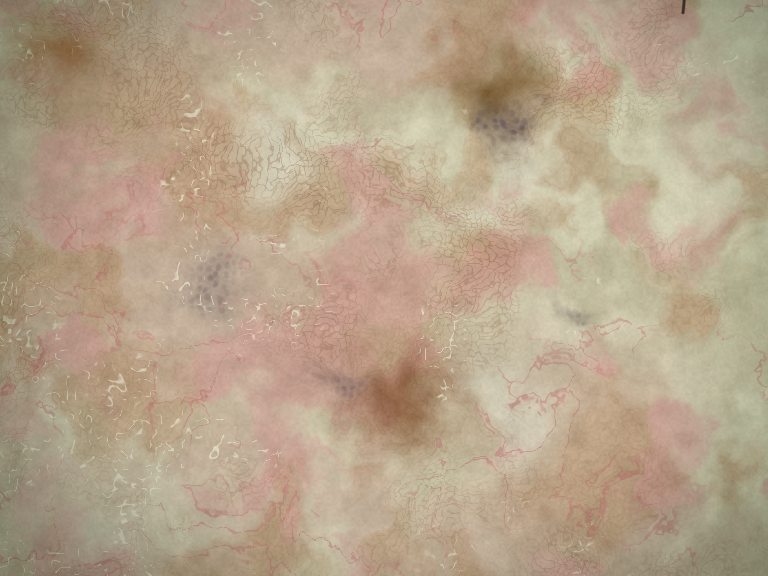
Write a Shadertoy shader that draws this texture.

```glsl
// Mottled pale skin with brown blotches, a fine pigment net, pink flushes and wet glints.

vec2 hash2(vec2 p) {
    vec3 q = fract(p.xyx * vec3(0.1031, 0.1030, 0.0973));
    q += dot(q, q.yzx + 33.33);
    return fract((q.xx + q.yz) * q.zy);
}

float noise(vec2 p) {
    vec2 i = floor(p), f = fract(p);
    f = f * f * (3.0 - 2.0 * f);
    return mix(mix(hash2(i).x, hash2(i + vec2(1, 0)).x, f.x),
               mix(hash2(i + vec2(0, 1)).x, hash2(i + vec2(1, 1)).x, f.x), f.y);
}

float fbm(vec2 p) {
    float sum = 0.0, amp = 0.5;
    for (int i = 0; i < 5; i++) {
        sum += amp * noise(p);
        p = mat2(1.6, 1.2, -1.2, 1.6) * p + 7.3;
        amp *= 0.5;
    }
    return sum / 0.97;
}

// x: distance to the nearest cell centre, y: gap to the second nearest
vec2 cells(vec2 p) {
    vec2 i = floor(p), f = fract(p);
    float near = 9.0, next = 9.0;
    for (int y = -1; y <= 1; y++)
    for (int x = -1; x <= 1; x++) {
        vec2 g = vec2(x, y);
        float d = length(g + 0.15 + 0.7 * hash2(i + g) - f);
        next = min(next, max(near, d));
        near = min(near, d);
    }
    return vec2(near, next - near);
}

// Soft elliptical patch
float patchAt(vec2 p, vec2 centre, vec2 radius) {
    vec2 d = (p - centre) / radius;
    return exp(-dot(d, d));
}

void mainImage(out vec4 fragColor, in vec2 fragCoord) {
    vec2 uv = fragCoord / iResolution.xy;
    vec2 p = fragCoord / iResolution.y;
    vec2 ragged = vec2(fbm(p * 9.0), fbm(p * 9.0 + 40.0)) - 0.5;
    vec2 w = p + 0.16 * ragged;
    float broad = fbm(w * 4.0 + 3.0);
    float mid = fbm(w * 11.0 + 21.0);
    float fine = fbm(p * 38.0 + 9.0);

    // Pale ground, yellow-green towards the upper right
    vec3 cream = vec3(0.82, 0.81, 0.70);
    vec3 col = mix(cream, vec3(0.75, 0.73, 0.61), smoothstep(0.35, 0.7, mid));

    // Rosy and tan mottling
    float lowerLeft = smoothstep(1.5, 0.2, p.x + 0.8 * p.y - 0.1);
    float rosy = smoothstep(0.36, 0.66, broad + 0.22 * lowerLeft - 0.06);
    rosy = max(rosy, 0.9 * patchAt(w, vec2(1.00, 0.28), vec2(0.20, 0.16)));
    rosy = max(rosy, 0.9 * patchAt(w, vec2(0.40, 0.54), vec2(0.20, 0.19)));
    col = mix(col, vec3(0.76, 0.67, 0.59), 0.85 * rosy);
    float tan1 = smoothstep(0.50, 0.72, fbm(w * 6.0 + 60.0) + 0.25 * (mid - 0.5));
    tan1 = max(0.75 * tan1, patchAt(w, vec2(0.80, 0.53), vec2(0.09, 0.07)));
    tan1 = max(tan1, 0.8 * patchAt(w, vec2(1.01, 0.17), vec2(0.12, 0.13)));
    tan1 = max(tan1, 0.7 * patchAt(w, vec2(0.22, 0.82), vec2(0.17, 0.10)));
    tan1 = max(tan1, 0.8 * patchAt(w, vec2(0.67, 0.40), vec2(0.15, 0.13)));
    col = mix(col, vec3(0.71, 0.57, 0.43), 0.75 * tan1);

    // Pink flushes
    float flush = smoothstep(0.56, 0.76, fbm(w * 8.0 + 90.0) + 0.1 * lowerLeft);
    col = mix(col, vec3(0.80, 0.60, 0.57), 0.6 * flush);

    // White scar-like clearings
    float clear = patchAt(w, vec2(0.50, 0.72), vec2(0.08, 0.06))
                + patchAt(w, vec2(0.90, 0.75), vec2(0.045, 0.05))
                + patchAt(w, vec2(0.88, 0.31), vec2(0.06, 0.09))
                + 0.7 * patchAt(w, vec2(0.17, 0.13), vec2(0.10, 0.12))
                + 0.7 * patchAt(w, vec2(0.80, 0.64), vec2(0.10, 0.04));
    col = mix(col, vec3(0.84, 0.83, 0.75), min(0.85 * clear, 0.9));

    // Dark brown blotches with slate-coloured edges
    float upper = patchAt(w, vec2(0.84, 0.85), vec2(0.068, 0.075));
    float core = patchAt(w, vec2(0.70, 0.32), vec2(0.10, 0.065));
    float corner = patchAt(w, vec2(0.08, 0.90), vec2(0.07, 0.06));
    col = mix(col, vec3(0.45, 0.34, 0.18), 0.85 * upper);
    col = mix(col, vec3(0.50, 0.31, 0.19), 0.75 * core);
    col = mix(col, vec3(0.64, 0.42, 0.23), 0.75 * corner);
    float slate = patchAt(w, vec2(0.89, 0.81), vec2(0.05, 0.028))
                + 0.8 * patchAt(w, vec2(0.84, 0.775), vec2(0.03, 0.02))
                + 0.6 * patchAt(w, vec2(0.37, 0.53), vec2(0.06, 0.04))
                + 0.7 * patchAt(w, vec2(0.58, 0.34), vec2(0.045, 0.03))
                + 0.5 * patchAt(w, vec2(0.97, 0.48), vec2(0.03, 0.02));
    float speckle = smoothstep(0.48, 0.15, cells(p * 62.0 + 3.0 * ragged).x);
    col = mix(col, vec3(0.39, 0.34, 0.35), min(slate, 1.0) * (0.5 + 0.4 * speckle));

    // Fine brown pigment net, strongest in the tan patches
    vec2 net = cells(p * 68.0 + 9.0 * ragged + 2.0 * fine);
    float strands = smoothstep(0.24, 0.03, net.y);
    float netArea = smoothstep(0.48, 0.68, fbm(p * 7.0 + 130.0)) * 0.5 + 0.4 * tan1 + 0.7 * core;
    col = mix(col, vec3(0.53, 0.36, 0.23), 0.36 * strands * min(netArea, 1.2));

    // Thin winding vessels
    float vein = abs(fbm(w * 13.0 + 170.0) - 0.5);
    float veinArea = smoothstep(0.50, 0.68, fbm(p * 6.0 + 200.0) + 0.1 * lowerLeft);
    col = mix(col, vec3(0.73, 0.43, 0.43), 0.45 * veinArea * smoothstep(0.022, 0.003, vein));

    // Wet glints: broken bright scribbles in scattered clusters
    float scribble = abs(noise(p * 75.0 + 5.0 * ragged) - 0.5);
    float glintArea = smoothstep(0.60, 0.74, fbm(p * 9.0 + 240.0) + 0.14 * lowerLeft - 0.04);
    glintArea += patchAt(p, vec2(0.75, 0.45), vec2(0.05, 0.022))
               + patchAt(p, vec2(0.48, 0.575), vec2(0.04, 0.025));
    float glint = smoothstep(0.07, 0.01, scribble) * smoothstep(0.45, 0.65, noise(p * 120.0));
    col = mix(col, vec3(0.93, 0.92, 0.84), 0.65 * min(glintArea, 1.0) * glint);

    // Skin grain, then darkening towards the corners
    col += 0.10 * (fine - 0.5) + 0.035 * (noise(p * 260.0) - 0.5);
    float rim = length((uv - vec2(0.53, 0.52)) * vec2(1.15, 1.0));
    col *= 1.0 - vec3(0.34, 0.29, 0.33) * smoothstep(0.38, 0.82, rim);

    // One short dark hair at the top edge
    float hair = length(vec2(p.x - 1.187 - 0.1 * (p.y - 0.99), max(0.978 - p.y, 0.0)));
    col = mix(col, vec3(0.16, 0.13, 0.10), 0.85 * smoothstep(0.004, 0.001, hair));

    fragColor = vec4(clamp(col, 0.0, 1.0), 1.0);
}
```
